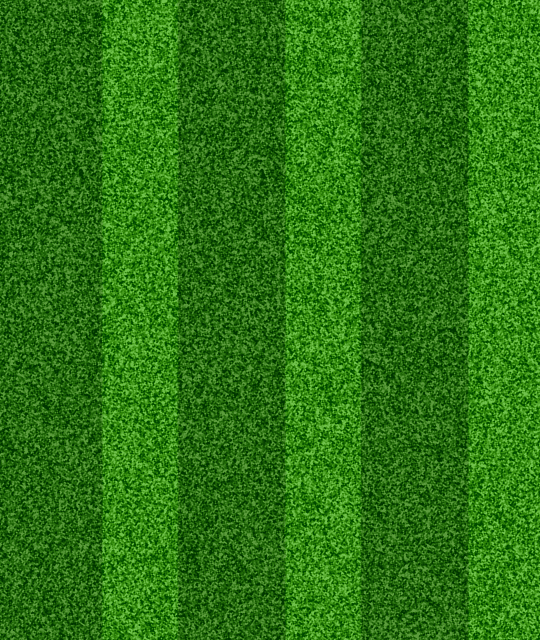
Write a Shadertoy shader that draws this texture.

```glsl
// Mown lawn: upright light and dark grass stripes covered in fine blade grain.
#define STRIPE_PERIOD 0.339   // light plus dark stripe, in canvas widths
#define LIGHT_CENTRE 0.2595   // middle of the first light stripe
#define LIGHT_WIDTH 0.140
#define EDGE_RAGGED 0.004     // how far blades cross a stripe edge
#define GRAIN_CELLS 450.0     // fine grains down the canvas
#define CLUMP_CELLS 300.0     // coarser grains down the canvas
#define GRAIN_CONTRAST 1.22
#define EDGE_SHADE 0.04       // darkening of dark stripes near their edges

float hash(vec2 cell) {
    uvec2 q = uvec2(ivec2(cell)) * uvec2(1597u, 3813u);
    uint n = (q.x ^ (q.y << 7)) * 74761u;
    n = (n ^ (n >> 15)) * 40503u;
    n = (n ^ (n >> 13)) * 69069u;
    n ^= n >> 16;
    return float(n & 65535u) / 65535.0;
}

float valueNoise(vec2 p) {
    vec2 cell = floor(p), f = fract(p);
    f = f * f * (3.0 - 2.0 * f);
    float low = mix(hash(cell), hash(cell + vec2(1, 0)), f.x);
    float high = mix(hash(cell + vec2(0, 1)), hash(cell + vec2(1, 1)), f.x);
    return mix(low, high, f.y);
}

mat2 rotation(float angle) {
    float c = cos(angle), s = sin(angle);
    return mat2(c, s, -s, c);
}

// Blends shadow, body and tip colours of a blade by its brightness
vec3 bladeColour(vec3 shadow, vec3 body, vec3 tip, float t) {
    return t < 0.5 ? mix(shadow, body, t * 2.0) : mix(body, tip, t * 2.0 - 1.0);
}

void mainImage(out vec4 fragColor, in vec2 fragCoord) {
    float x = fragCoord.x / iResolution.x;
    vec2 p = fragCoord / iResolution.y;

    // Grain: two turned octaves plus faint broad patches
    float fine = valueNoise(rotation(0.6) * p * GRAIN_CELLS + 900.0) - 0.5;
    float clump = valueNoise(rotation(-0.4) * p * CLUMP_CELLS + 1700.0) - 0.5;
    float patches = valueNoise(p * 28.0 + 300.0) - 0.5;
    float grain = 0.5 + GRAIN_CONTRAST * (0.9 * fine + 0.6 * clump + 0.06 * patches);

    // Signed distance to the nearest light stripe, negative inside it
    float offset = mod(x - LIGHT_CENTRE + 0.5 * STRIPE_PERIOD, STRIPE_PERIOD) - 0.5 * STRIPE_PERIOD;
    float edge = abs(offset) - 0.5 * LIGHT_WIDTH;
    float soft = max(1.0 / iResolution.x, 0.0015);
    float light = 1.0 - smoothstep(-soft, soft, edge + EDGE_RAGGED * clump);

    // Dark stripes sink a little towards their borders
    grain -= EDGE_SHADE * (1.0 - light) * (1.0 - smoothstep(0.0, 0.045, edge));
    grain = clamp(grain, 0.0, 1.0);

    vec3 darkGrass = bladeColour(vec3(0.00, 0.21, 0.00), vec3(0.13, 0.41, 0.03),
                                 vec3(0.36, 0.61, 0.24), grain);
    vec3 lightGrass = bladeColour(vec3(0.00, 0.29, 0.00), vec3(0.20, 0.54, 0.04),
                                  vec3(0.44, 0.76, 0.30), grain);
    fragColor = vec4(mix(darkGrass, lightGrass, light), 1.0);
}
```
